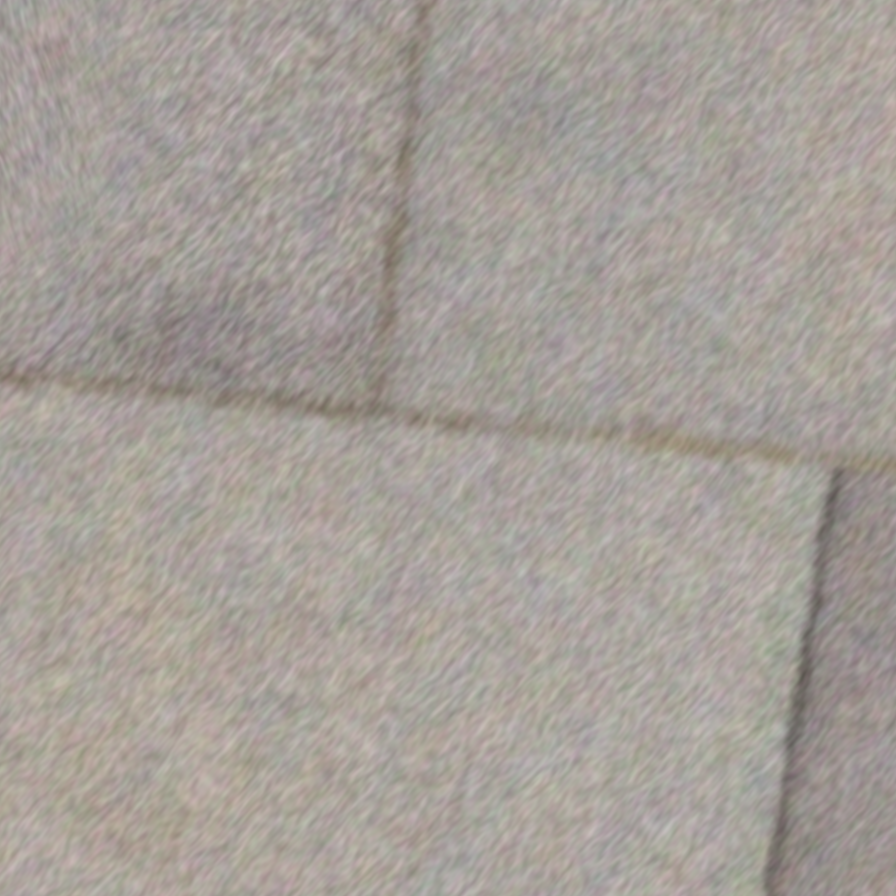
Reproduce this texture procedurally as a Shadertoy shader.

```glsl
// Brushed stone slabs with slanted grain, meeting at soft earthy joints.
#define BASE_TONE vec3(0.659, 0.637, 0.614)
#define JOINT_TONE vec3(0.475, 0.420, 0.360)
#define SHADOW_TONE vec3(0.355, 0.335, 0.315)
#define GRAIN_ANGLE 0.86
#define STEEP_ANGLE 1.85
#define GRAIN_SCALE vec2(42.0, 125.0)
#define GRAIN_DEPTH 0.150
#define MOTTLE_DEPTH 0.050
#define TINT_DEPTH 0.075
#define JOINT_WIDTH 0.010

vec2 hashGradient(vec2 cell) {
    vec3 p = fract(cell.xyx * vec3(0.1031, 0.1030, 0.0973));
    p += dot(p, p.yzx + 33.33);
    float angle = 6.28318 * fract((p.x + p.y) * p.z);
    return vec2(cos(angle), sin(angle));
}

float gradientNoise(vec2 p) {
    vec2 i = floor(p), f = fract(p);
    vec2 u = f * f * f * (f * (f * 6.0 - 15.0) + 10.0);
    vec2 e = vec2(1.0, 0.0);
    float low = mix(dot(hashGradient(i), f),
                    dot(hashGradient(i + e), f - e), u.x);
    float high = mix(dot(hashGradient(i + e.yx), f - e.yx),
                     dot(hashGradient(i + 1.0), f - 1.0), u.x);
    return mix(low, high, u.y);
}

float fbm(vec2 p) {
    float sum = 0.0, gain = 0.6;
    for (int k = 0; k < 4; k++) {
        sum += gain * gradientNoise(p);
        p = mat2(1.6, 1.2, -1.2, 1.6) * p + 17.3;
        gain *= 0.55;
    }
    return sum;
}

// Coordinates along (x) and across (y) the brushing direction
vec2 grainSpace(vec2 p, float angle) {
    float c = cos(angle), s = sin(angle);
    return vec2(c * p.x + s * p.y, c * p.y - s * p.x);
}

float brushedGrain(vec2 p, float angle) {
    vec2 q = grainSpace(p, angle) * GRAIN_SCALE + 60.0;
    q.y += 0.8 * gradientNoise(q * vec2(0.35, 0.12));
    return 0.55 * gradientNoise(q)
         + 0.42 * gradientNoise(q * vec2(1.9, 1.5) + 31.0)
         + 0.30 * gradientNoise(q * vec2(0.45, 0.4) + 73.0);
}

float band(float d, float width) {
    return exp(-d * d / (width * width));
}

float spot(vec2 p, vec2 centre, vec2 radius) {
    vec2 d = (p - centre) / radius;
    return exp(-dot(d, d));
}

void mainImage(out vec4 fragColor, in vec2 fragCoord) {
    vec2 uv = fragCoord / iResolution.xy;

    // Signed distances to the three joints, slightly ragged
    float ragged = 0.008 * fbm(uv * 22.0 + 5.0);
    float bed = uv.y - (0.580 - 0.101 * uv.x) + ragged;
    float upperJoint = uv.x - (0.350 + 0.125 * uv.y) + ragged;
    float lowerJoint = uv.x - (0.855 + 0.158 * uv.y) + ragged;
    float above = smoothstep(-0.006, 0.012, bed);
    float below = 1.0 - smoothstep(-0.016, 0.002, bed);
    float upperLeft = above * (1.0 - smoothstep(-0.02, 0.02, upperJoint));
    float lowerRight = below * smoothstep(-0.004, 0.008, lowerJoint);

    // Broad slab tones
    vec3 color = BASE_TONE;
    color -= upperLeft * vec3(0.014, 0.018, 0.012);
    color -= above * (1.0 - upperLeft) * vec3(0.010, 0.008, 0.005);
    color -= lowerRight * vec3(0.050, 0.060, 0.048);
    color += vec3(0.022, 0.008, -0.010) * spot(uv, vec2(0.10, 0.15), vec2(0.35, 0.30));
    color += vec3(0.035, 0.016, 0.004) * spot(uv, vec2(1.0, 0.85), vec2(0.13, 0.30));
    color += 0.018 * spot(uv, vec2(0.72, 0.22), vec2(0.24, 0.25));
    color -= vec3(0.085, 0.085, 0.075) * above * spot(uv, vec2(0.21, 0.615), vec2(0.14, 0.065));
    color -= 0.030 * spot(uv, vec2(0.60, 0.87), vec2(0.10, 0.06));

    // Mottling, mauve to green and warm to cool tints
    vec2 cloud = grainSpace(uv, GRAIN_ANGLE) * vec2(9.0, 14.0);
    color += MOTTLE_DEPTH * fbm(cloud);
    float mauve = fbm(cloud * 1.3 + 41.0) + 0.7 * gradientNoise(cloud * 5.0 + 9.0);
    float warm = fbm(cloud * 1.1 + 87.0) + 0.6 * gradientNoise(cloud * 4.0 + 3.0);
    color += TINT_DEPTH * mauve * vec3(0.35, -0.35, 0.30);
    color += TINT_DEPTH * warm * vec3(0.40, 0.05, -0.50);

    // Soft shade beside the joints
    float upperShade = above * exp(-abs(upperJoint) / 0.035);
    color -= upperShade * vec3(0.045, 0.050, 0.055);
    color -= above * exp(-abs(bed) / 0.028) * vec3(0.045, 0.048, 0.050);
    color -= lowerRight * exp(-max(lowerJoint, 0.0) / 0.040) * 0.095;
    color += below * band(lowerJoint + 0.030, 0.022) * vec3(-0.018, 0.004, -0.012);

    // Joint lines: brown bed, faint upper line, dark lower crack
    float patchy = clamp(0.75 + 1.3 * fbm(uv * 13.0 + 20.0), 0.3, 1.0);
    float bedFill = 0.68 * patchy * band(bed, JOINT_WIDTH * 1.15);
    vec3 bedTone = JOINT_TONE + vec3(0.08, 0.08, 0.04) * smoothstep(0.50, 0.75, uv.x);
    color = mix(color, bedTone, bedFill);
    color = mix(color, JOINT_TONE, 0.55 * patchy * above * band(upperJoint, JOINT_WIDTH));
    float crack = below * band(lowerJoint - 0.002, JOINT_WIDTH * 0.9);
    float deep = 0.62 + 0.35 * spot(uv, vec2(0.89, 0.24), vec2(0.05, 0.05));
    color = mix(color, SHADOW_TONE, crack * deep * mix(patchy, 1.0, 0.5));

    // Fine brushed fibres, steeper toward the upper left
    float steep = smoothstep(0.22, 0.0, uv.x) * smoothstep(0.60, 0.85, uv.y);
    float grain = mix(brushedGrain(uv, GRAIN_ANGLE), brushedGrain(uv, STEEP_ANGLE), steep);
    float fleck = gradientNoise(grainSpace(uv, GRAIN_ANGLE) * vec2(70.0, 150.0) + 200.0);
    color += GRAIN_DEPTH * (1.0 + 0.25 * upperLeft) * grain;
    color += 0.045 * fleck * vec3(0.7, -0.3, 0.5);

    fragColor = vec4(clamp(color, 0.0, 1.0), 1.0);
}
```
